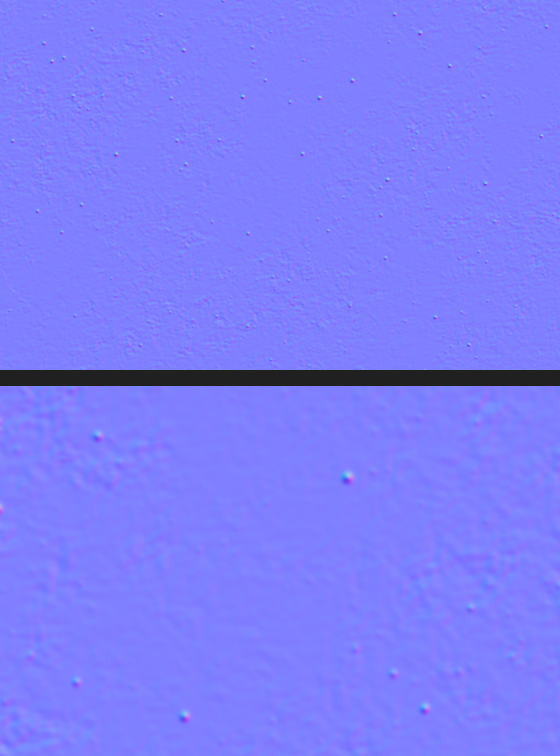
Top: the whole. Bottom: its middle third, enlarged.
Reproduce this texture map procedurally as a Shadertoy shader.

```glsl
// Tangent-space normal map of painted plaster: fine uneven grain with scattered tiny bumps.

const float SWELL_SLOPE  = 0.012;   // steepness of the broad undulation
const float GRAIN_SLOPE  = 0.029;   // steepness of the main grain
const float FINE_SLOPE   = 0.046;   // steepness of the finest grain
const float BRUSH_SLOPE  = 0.028;   // steepness of the short brush ridges
const float SWELL_FREQ   = 28.0;    // frequencies per canvas height
const float GRAIN_FREQ   = 60.0;
const float FINE_FREQ    = 108.0;
const vec2  BRUSH_FREQ   = vec2(34.0, 100.0);
const float DIAGONAL     = 0.04;    // stretch of the grain towards upper right
const float PATCH_FREQ   = 3.2;     // size of smooth and rough patches
const float SMOOTH_LEVEL = 0.4;     // relief left in the smoothest patches
const float ROUGH_LEVEL  = 1.4;     // relief in the roughest patches
const float FLECK_FREQ   = 21.0;    // small clusters of stronger relief
const float STEP         = 0.0011;  // half width of the slope estimate
const float BUMP_CELL    = 0.05;
const float BUMP_SHARE   = 0.14;
const float BUMP_RADIUS  = 0.0038;
const float BUMP_TILT    = 2.0;
const float CRUMB_CELL   = 0.021;
const float CRUMB_SHARE  = 0.3;
const float CRUMB_RADIUS = 0.0034;
const float CRUMB_TILT   = 0.38;

uint scramble(uint n) {
    n = (n ^ (n >> 16)) * 0x7feb352du;
    n = (n ^ (n >> 15)) * 0x846ca68bu;
    return n ^ (n >> 16);
}

float hash(vec2 cell, float seed) {
    uvec2 c = uvec2(ivec2(cell) + 4096);
    uint n = scramble(c.x + scramble(c.y + scramble(uint(seed) + 17u)));
    return float(n >> 8) / 16777216.0;
}

float cornerRamp(vec2 cell, vec2 offset, float seed) {
    float a = 6.28319 * hash(cell, seed);
    return dot(vec2(cos(a), sin(a)), offset);
}

// Gradient noise, roughly -0.7 to 0.7
float noise(vec2 p, float seed) {
    vec2 i = floor(p), f = p - i;
    vec2 u = f * f * f * (f * (f * 6.0 - 15.0) + 10.0);
    vec2 e = vec2(1.0, 0.0);
    return mix(mix(cornerRamp(i, f, seed), cornerRamp(i + e, f - e, seed), u.x),
               mix(cornerRamp(i + e.yx, f - e.yx, seed), cornerRamp(i + 1.0, f - 1.0, seed), u.x), u.y);
}

// Plaster surface; each layer is divided by its frequency to fix its slope
float height(vec2 p, float brushTurn) {
    vec2 q = p - DIAGONAL * (p.x + p.y);
    float h = SWELL_SLOPE * noise(q * SWELL_FREQ, 1.0) / SWELL_FREQ;
    h += GRAIN_SLOPE * noise(q * GRAIN_FREQ, 2.0) / GRAIN_FREQ;
    h += FINE_SLOPE * noise(q * FINE_FREQ, 3.0) / FINE_FREQ;
    float ridges = mix(noise(p * BRUSH_FREQ, 4.0), noise(p * BRUSH_FREQ.yx, 5.0), brushTurn);
    return h + BRUSH_SLOPE * ridges / BRUSH_FREQ.y;
}

// Strength of the relief at p, with a calm diagonal zone through the middle
float roughness(vec2 p) {
    float n = noise(p * PATCH_FREQ, 6.0) + 0.6 * noise(p * PATCH_FREQ * 2.7, 7.0)
            + 0.5 * noise(p * PATCH_FREQ * 7.0, 8.0);
    float d = dot(p - vec2(0.72, 0.55), normalize(vec2(1.0, -0.7)));
    float calm = exp(-d * d * 16.0);
    float patches = mix(SMOOTH_LEVEL, ROUGH_LEVEL, smoothstep(-0.5, 0.6, n + 0.12 - 0.22 * calm));
    float flecks = smoothstep(-0.2, 0.45, noise(p * FLECK_FREQ, 10.0));
    return patches * mix(0.65, 1.7, flecks);
}

// Outward tilt of round bumps scattered over a jittered grid
vec2 bumpTilt(vec2 p, float cellSize, float share, float radius, float seed) {
    vec2 home = floor(p / cellSize), tilt = vec2(0.0);
    for (int y = -1; y <= 1; y++)
    for (int x = -1; x <= 1; x++) {
        vec2 cell = home + vec2(x, y);
        if (hash(cell, seed) > share) continue;
        vec2 centre = (cell + vec2(hash(cell, seed + 1.0), hash(cell, seed + 2.0))) * cellSize;
        float size = hash(cell, seed + 3.0);
        vec2 d = (p - centre) / (radius * mix(0.8, 1.1, size));
        tilt += d * exp(-dot(d, d)) * mix(0.3, 1.0, size * size);
    }
    return tilt;
}

void mainImage(out vec4 fragColor, in vec2 fragCoord) {
    vec2 p = fragCoord / iResolution.y;
    float rough = roughness(p);

    // Slope of the plaster by central differences
    float turn = smoothstep(-0.15, 0.15, noise(p * 9.0, 9.0));
    vec2 e = vec2(STEP, 0.0);
    vec2 slope = vec2(height(p + e, turn) - height(p - e, turn),
                      height(p + e.yx, turn) - height(p - e.yx, turn)) / (2.0 * STEP);
    vec2 tilt = -slope * rough;

    // Distinct bumps everywhere, faint crumbs mostly on rough patches
    tilt += BUMP_TILT * bumpTilt(p, BUMP_CELL, BUMP_SHARE, BUMP_RADIUS, 20.0);
    tilt += CRUMB_TILT * rough * bumpTilt(p, CRUMB_CELL, CRUMB_SHARE, CRUMB_RADIUS, 30.0);

    vec3 normal = normalize(vec3(tilt, 1.0));
    fragColor = vec4(0.5 + 0.5 * normal, 1.0);
}
```
